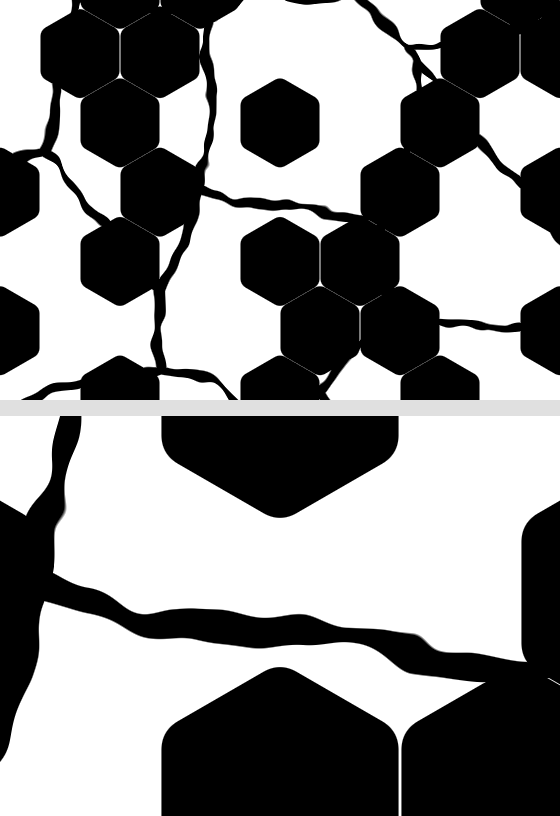
Top: the whole. Bottom: its middle third, enlarged.
Reproduce this pattern procedurally as a Shadertoy shader.

```glsl
#define HEX_PITCH 0.2       // distance between hexagon columns
#define SIDE_GAP 0.0024     // slit between upright sides
#define SLOPE_GAP 0.0007    // slit between slanted sides
#define CORNER 0.014        // corner rounding
#define GROUP 2.3333        // columns sharing one filled hexagon
#define CRACK_CELL 0.5      // size of the plates between cracks
#define CRACK_HALF 0.0112   // half of the mean crack width
#define KNOBS 0.010         // variation of the crack width
#define BEND 0.055          // slow wander of the cracks
#define RAGGED 0.022        // fine wander of the cracks
#define SEED 17.0

const vec3 PAPER = vec3(1.0);
const vec3 INK = vec3(0.0);

vec2 hash2(vec2 p) {
    vec3 q = fract((p + SEED).xyx * vec3(0.1031, 0.1030, 0.0973));
    q += dot(q, q.yzx + 33.33);
    return fract((q.xx + q.yz) * q.zy);
}

// Smooth value noise, two channels centred on zero
vec2 noise2(vec2 p) {
    vec2 i = floor(p), f = fract(p);
    f = f * f * (3.0 - 2.0 * f);
    vec2 low = mix(hash2(i), hash2(i + vec2(1, 0)), f.x);
    vec2 high = mix(hash2(i + vec2(0, 1)), hash2(i + vec2(1, 1)), f.x);
    return mix(low, high, f.y) - 0.5;
}

float smoothMax(float a, float b, float k) {
    float h = max(k - abs(a - b), 0.0) / k;
    return max(a, b) + 0.25 * h * h * k;
}

// Upright hexagon with softened corners
float hexagon(vec2 p) {
    const vec2 slope = vec2(0.5, 0.8660);
    p.y = abs(p.y);
    float side = abs(p.x) - 0.5 * (HEX_PITCH - SIDE_GAP);
    float reach = 0.5 * (HEX_PITCH - SLOPE_GAP);
    float right = dot(p, slope) - reach;
    float left = dot(vec2(-p.x, p.y), slope) - reach;
    return smoothMax(side, smoothMax(right, left, CORNER), CORNER);
}

// Each group of columns in a row picks one column at random
float chosenColumn(float group, float row) {
    return floor((group + hash2(vec2(group, row * 3.0)).x) * GROUP);
}

bool isFilled(float column, float row) {
    return chosenColumn(floor(column / GROUP), row) == column
        || chosenColumn(floor((column + 1.0) / GROUP), row) == column;
}

float coverage(float dist, float px) {
    return clamp(0.5 - dist / px, 0.0, 1.0);
}

// Summed coverage keeps the thin slits between neighbours
float hexagons(vec2 p, float px) {
    float rowHeight = HEX_PITCH * 0.8660;
    float ink = 0.0;
    for (int j = -1; j <= 1; j++) {
        float row = round(p.y / rowHeight) + float(j);
        float shift = 0.5 - 0.5 * mod(row, 2.0);
        for (int i = -1; i <= 1; i++) {
            float column = round(p.x / HEX_PITCH - shift) + float(i);
            vec2 centre = vec2((column + shift) * HEX_PITCH, row * rowHeight);
            if (isFilled(column, row)) ink += coverage(hexagon(p - centre), px);
        }
    }
    return min(ink, 1.0);
}

vec2 plateCentre(vec2 cell) {
    return 0.1 + 0.8 * hash2(cell + 40.0);
}

// Distance to the nearest border between Voronoi plates
float plateBorder(vec2 p) {
    vec2 cell = floor(p), f = fract(p), nearest = vec2(9.0);
    for (int j = -1; j <= 1; j++)
    for (int i = -1; i <= 1; i++) {
        vec2 o = vec2(i, j), toCentre = o + plateCentre(cell + o) - f;
        if (dot(toCentre, toCentre) < dot(nearest, nearest)) nearest = toCentre;
    }
    float border = 9.0;
    for (int j = -2; j <= 2; j++)
    for (int i = -2; i <= 2; i++) {
        vec2 o = vec2(i, j), toCentre = o + plateCentre(cell + o) - f;
        vec2 across = toCentre - nearest;
        if (dot(across, across) > 0.0001)
            border = min(border, dot(0.5 * (toCentre + nearest), normalize(across)));
    }
    return border;
}

// Wandering cracks with knobbly edges
float cracks(vec2 p, float px) {
    vec2 bent = p + BEND * noise2(p / 0.13) + RAGGED * noise2(p / 0.045 + 7.0);
    float halfWidth = CRACK_HALF + KNOBS * noise2(p / 0.036 + 21.0).x;
    return coverage(plateBorder(bent / CRACK_CELL) * CRACK_CELL - halfWidth, 1.3 * px);
}

void mainImage(out vec4 fragColor, in vec2 fragCoord) {
    float px = 1.0 / iResolution.y;
    vec2 p = fragCoord * px;
    float ink = max(hexagons(p, px), cracks(p, px));
    fragColor = vec4(mix(PAPER, INK, ink), 1.0);
}
```
